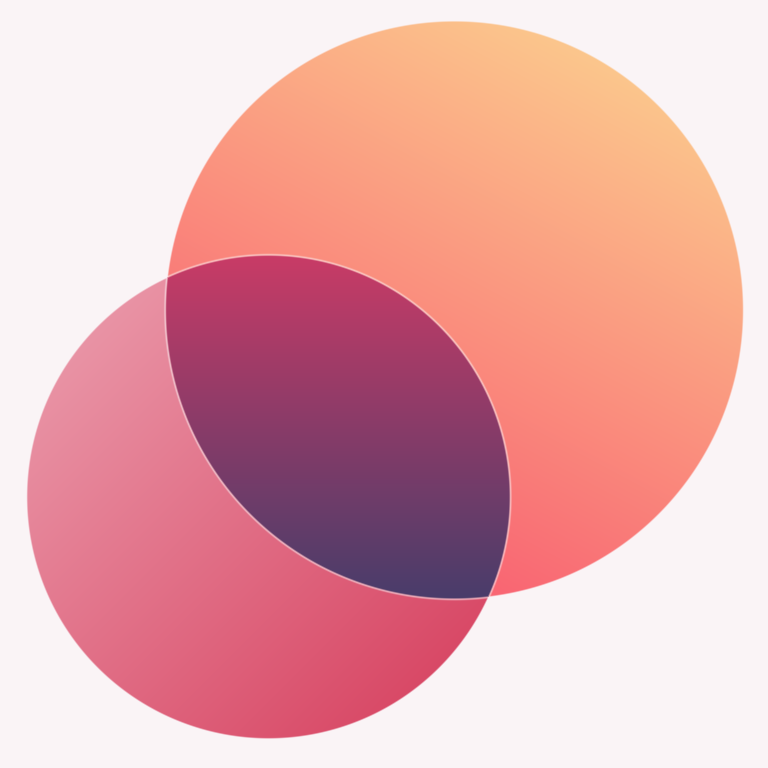
Write a Shadertoy shader that draws this background.

```glsl
// Two overlapping gradient discs with a dark lens where they cross, on a pale ground.

const vec3 PALE = vec3(0.980, 0.955, 0.965);
const vec3 CORAL = vec3(0.975, 0.400, 0.450);
const vec3 APRICOT = vec3(0.986, 0.780, 0.550);
const vec3 ROSE = vec3(0.912, 0.575, 0.645);
const vec3 CRIMSON = vec3(0.848, 0.285, 0.400);
const vec3 MAGENTA = vec3(0.785, 0.230, 0.400);
const vec3 INDIGO = vec3(0.285, 0.235, 0.415);

// Signed distance to a circle
float circle(vec2 p, vec2 center, float radius) {
    return length(p - center) - radius;
}

// Smooth coverage of the inside of a shape
float cover(float dist, float soft) {
    return 1.0 - smoothstep(-soft, soft, dist);
}

// Linear blend along an axis, between two offsets from an anchor
vec3 ramp(vec2 p, vec2 axis, vec2 span, vec3 from, vec3 to) {
    float t = (dot(p, normalize(axis)) - span.x) / (span.y - span.x);
    return mix(from, to, clamp(t, 0.0, 1.0));
}

void mainImage(out vec4 fragColor, in vec2 fragCoord) {
    float scale = min(iResolution.x, iResolution.y);
    vec2 p = (fragCoord - 0.5 * iResolution.xy) / scale + 0.5;
    float soft = max(0.9 / scale, 0.0014);

    // Geometry
    vec2 sunCenter = vec2(0.5918, 0.5964);
    vec2 roseCenter = vec2(0.3496, 0.3529);
    float sunDist = circle(p, sunCenter, 0.3757);
    float roseDist = circle(p, roseCenter, 0.3142);
    float lensDist = max(sunDist, roseDist);

    // Gradient fills
    vec3 sunFill = ramp(p - sunCenter, vec2(0.47, 0.88), vec2(-0.294, 0.383), CORAL, APRICOT);
    vec3 roseFill = ramp(p - roseCenter, vec2(1.0, -1.0), vec2(-0.314, 0.314), ROSE, CRIMSON);
    vec3 lensFill = ramp(p, vec2(0.0, 1.0), vec2(0.2214, 0.6667), INDIGO, MAGENTA);

    // Discs, then a thin pale rim, then the lens
    vec3 color = mix(PALE, roseFill, cover(roseDist, soft));
    color = mix(color, sunFill, cover(sunDist, soft));
    color = mix(color, PALE, 0.55 * cover(lensDist - 0.0022, soft));
    color = mix(color, lensFill, cover(lensDist, soft));

    fragColor = vec4(color, 1.0);
}
```
